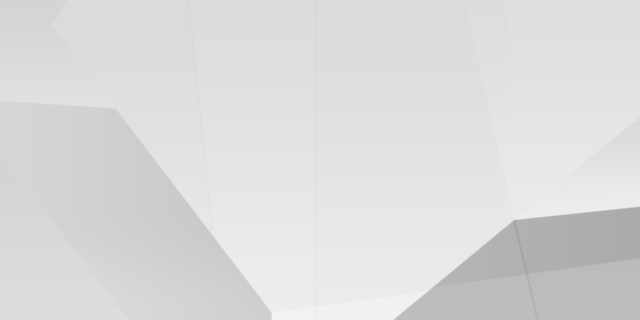
A Shadertoy shader for this background:

```glsl
// Pale grey folded-paper facets with soft gradients and hairline creases.

// Signed distance to the line a-b, positive on the right when walking a to b.
float side(vec2 p, vec2 a, vec2 b) {
    vec2 d = normalize(b - a);
    return dot(p - a, vec2(d.y, -d.x));
}

// Distance to the segment a-b.
float segment(vec2 p, vec2 a, vec2 b) {
    vec2 d = b - a;
    return length(p - a - d * clamp(dot(p - a, d) / dot(d, d), 0.0, 1.0));
}

// Antialiased coverage of the positive side of a distance.
float cover(float dist, float blur) {
    return smoothstep(-blur, blur, dist);
}

// Soft hairline around a segment.
float crease(vec2 p, vec2 a, vec2 b, float width) {
    return 1.0 - smoothstep(0.0, width, segment(p, a, b));
}

// Facets on the left: upper panel, shaded band and lower corner.
float leftFacets(vec2 p, float blur) {
    float upper = mix(0.885, 0.832, smoothstep(0.6, 1.0, p.y));
    float band = 0.842 - 0.085 * p.x + 0.04 * smoothstep(0.35, 0.0, p.y);
    float corner = mix(0.868, 0.825, p.y / 0.52);
    float tone = mix(upper, band, cover(side(p, vec2(0.0, 0.685), vec2(0.357, 0.661)), blur));
    return mix(tone, corner, cover(side(p, vec2(0.404, 0.0), vec2(0.0, 0.518)), blur) > 0.5 ? 0.0 : 0.0)
         + (corner - tone) * cover(-side(p, vec2(0.404, 0.0), vec2(0.0, 0.518)), blur);
}

// Large central sheet, brightening towards the bottom.
float centreFacet(vec2 p, float blur) {
    float tone = mix(0.925, 0.858, smoothstep(-0.1, 1.05, p.y));
    tone -= 0.006 * cover(p.x - 0.984, blur);
    tone += 0.006 * cover(side(p, vec2(0.69, 0.0), vec2(0.589, 1.0)), blur);
    float foot = side(p, vec2(0.849, 0.023), vec2(1.328, 0.089));
    return tone + 0.022 * cover(foot, blur);
}

// Right sheet with a folded triangle below its diagonal.
float rightFacets(vec2 p, vec2 hub, float blur) {
    float sheet = mix(0.912, 0.868, smoothstep(0.3, 1.0, p.y));
    sheet += 0.004 * cover(p.x - 1.58, blur);
    float rise = p.y - 0.32 - 0.08 * (p.x - hub.x);
    float fold = mix(0.925, 0.855, smoothstep(0.0, 0.28, rise));
    return mix(sheet, fold, cover(side(p, hub, vec2(2.0, 0.635)), blur));
}

// Dark wedge, lighter below its inner fold.
float darkFacets(vec2 p, vec2 hub, float blur) {
    float upper = 0.695 - 0.07 * (p.x - hub.x);
    float lower = 0.738 + 0.05 * (0.1 - p.y);
    float tone = mix(upper, lower, cover(side(p, vec2(1.354, 0.102), vec2(2.0, 0.193)), blur));
    return tone - 0.05 * crease(p, hub, vec2(1.68, 0.0), 2.0 * blur);
}

void mainImage(out vec4 fragColor, in vec2 fragCoord) {
    // Canvas spans 2 by 1 units.
    vec2 p = fragCoord / iResolution.xy * vec2(2.0, 1.0);
    float blur = 1.0 / iResolution.y;
    vec2 hub = vec2(1.607, 0.3125);
    vec2 tip = vec2(0.161, 0.922);

    // Outlines of the main sheets.
    float centre = max(side(p, vec2(0.849, 0.023), tip), p.x - 0.849);
    centre = min(centre, side(p, tip, vec2(0.208, 1.0)));
    float right = side(p, hub, vec2(1.4505, 1.0));
    float dark = min(side(p, hub, vec2(2.0, 0.354)), side(p, vec2(1.229, 0.0), hub));

    // Layer the sheets from back to front.
    float tone = mix(leftFacets(p, blur), centreFacet(p, blur), cover(centre, blur));
    tone = mix(tone, rightFacets(p, hub, blur), cover(right, blur));
    tone = mix(tone, darkFacets(p, hub, blur), cover(dark, blur));

    // Faint creases across the sheets.
    tone -= 0.015 * crease(p, vec2(0.589, 1.0), vec2(0.664, 0.284), 2.0 * blur);
    tone -= 0.006 * crease(p, vec2(0.664, 0.284), vec2(0.69, 0.0), 2.0 * blur);
    tone -= 0.008 * crease(p, vec2(0.984, 0.0), vec2(0.984, 1.0), 3.0 * blur);
    tone -= 0.006 * crease(p, vec2(1.576, 1.0), vec2(1.594, 0.6), 2.0 * blur);

    fragColor = vec4(vec3(tone), 1.0);
}
```
